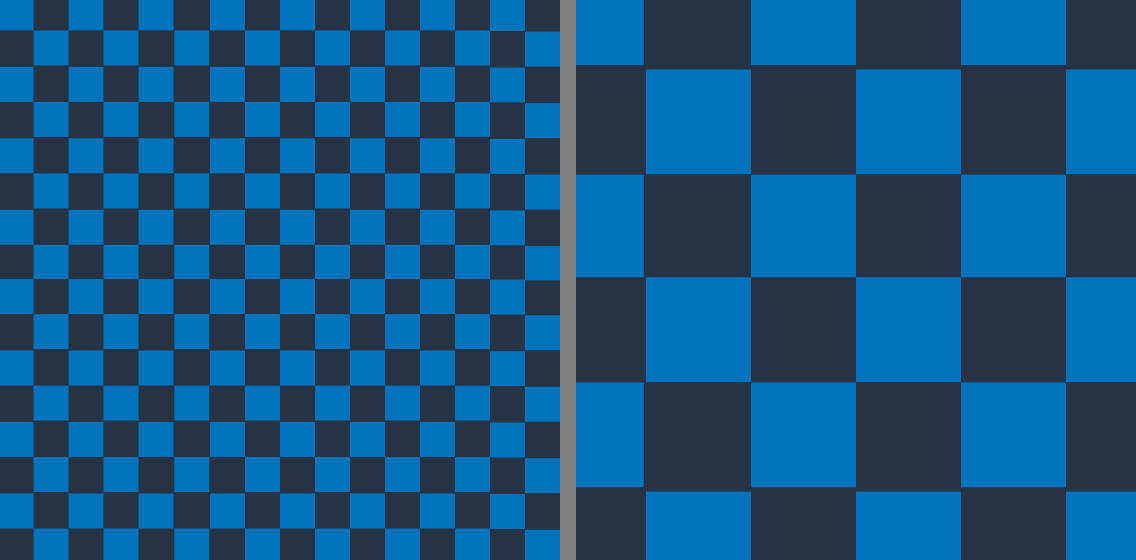
Left: the whole. Right: its middle third, enlarged.
Give the GLSL for this pattern, as a three.js fragment shader.

```glsl
// Blue and slate checkerboard, 16 columns by about 16 rows, cut off at the top.
// Each blue tile is a smoothed box; tiny slips in row and column positions
// leave dark hairlines and slightly stepped joints between the tiles.

varying vec2 vUv;

const vec3 BLUE = vec3(0.0, 0.45, 0.74);
const vec3 SLATE = vec3(0.15, 0.20, 0.27);
const float COLUMNS = 16.0;
const float SLIP = 1.0 / 48.0;        // hairline width, in tiles
const float ROW_PITCH = 49.0 * SLIP;  // tile height plus one hairline
const float FIRST_ROW = 42.3 * SLIP;  // top of the first full row
const float TILE_HEIGHT = 47.9 * SLIP;

// Left edge of a column; the leftmost ones slip outward.
float columnLeft(float column) {
  return column - SLIP * clamp(6.0 - column, 0.0, 2.0);
}

// Top edge of a row: uneven pairs, with one tight joint at mid height.
float rowTop(float row) {
  float pairShift = 0.9 * (mod(row, 2.0) - 0.5);
  float tightJoint = 3.0 * step(6.5, row);
  return FIRST_ROW + ROW_PITCH * row + SLIP * (pairShift - tightJoint);
}

// The two rightmost columns sag a little.
float columnSag(float column) {
  return 0.8 * SLIP * max(column - 13.0, 0.0);
}

// Smoothed coverage of the interval from a to b.
float span(float x, float a, float b, float blur) {
  return clamp((x - a) / blur + 0.5, 0.0, 1.0)
       - clamp((x - b) / blur + 0.5, 0.0, 1.0);
}

// Coverage of one tile; only every other cell holds a blue one.
float tile(vec2 p, float column, float row, vec2 blur) {
  float left = columnLeft(column);
  float top = rowTop(row);
  float bottom = min(top + TILE_HEIGHT, rowTop(row + 1.0));
  float across = span(p.x, left, left + 1.0, blur.x);
  float down = span(p.y - columnSag(column), top, bottom, blur.y);
  return mod(column + row, 2.0) * across * down;
}

// Sum of the tiles around a point.
float checker(vec2 p, vec2 blur) {
  float column = floor(p.x);
  float row = floor((p.y - FIRST_ROW) / ROW_PITCH);
  float cover = 0.0;
  for (int j = -1; j <= 1; j++) {
    for (int i = -1; i <= 1; i++) {
      cover += tile(p, column + float(i), row + float(j), blur);
    }
  }
  return clamp(cover, 0.0, 1.0);
}

void main() {
  // Tile units, measured from the top left corner.
  vec2 p = vec2(vUv.x, 1.0 - vUv.y) * COLUMNS;
  vec2 blur = max(fwidth(vUv) * COLUMNS, vec2(1e-5));
  gl_FragColor = vec4(mix(SLATE, BLUE, checker(p, blur)), 1.0);
}
```
